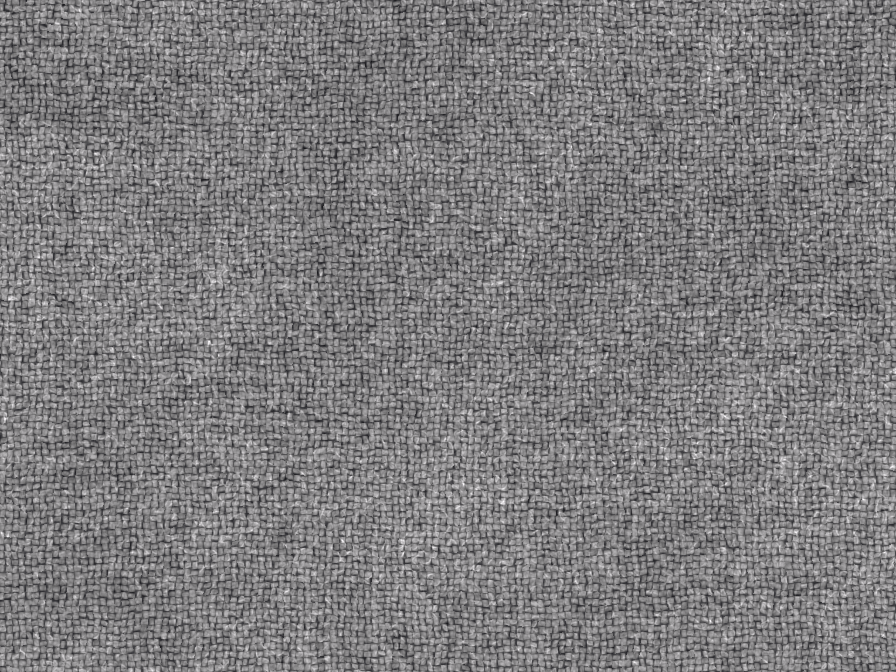
A Shadertoy shader for this texture:

```glsl
// Grey plain-weave wool cloth with fuzzy fibres and pale flecks.

float hash(vec2 p) {
    vec3 q = fract(vec3(p.xyx) * 0.1031);
    q += dot(q, q.yzx + 33.33);
    return fract((q.x + q.y) * q.z);
}

vec2 hash2(vec2 p) {
    return vec2(hash(p), hash(p + 71.7));
}

mat2 rotation(float angle) {
    float c = cos(angle), s = sin(angle);
    return mat2(c, s, -s, c);
}

// Distance to the nearest jittered point.
float cellular(vec2 p) {
    vec2 cell = floor(p);
    float nearest = 2.0;
    for (int y = -1; y <= 1; y++)
    for (int x = -1; x <= 1; x++) {
        vec2 c = cell + vec2(x, y);
        nearest = min(nearest, length(c + hash2(c) - p));
    }
    return nearest;
}

// Layered, bent sines for soft uneven patches, about -1 to 1.
float mottle(vec2 p) {
    float sum = 0.0, weight = 0.5;
    for (int i = 0; i < 6; i++) {
        p = rotation(1.1) * p * 1.7 + 1.7;
        p += 0.7 * sin(p.yx * 0.8 + float(i));
        sum += weight * sin(p.x) * cos(p.y * 0.9);
        weight *= 0.85;
    }
    return sum;
}

// Yarn brightness: long bumps, alternately lying across and upright,
// that leave dark pits beside them.
float weave(vec2 p) {
    vec2 t = p * 99.0;
    t += 0.13 * sin(t.yx * 0.71 + 2.0 * sin(t * 0.23));
    t += 0.3 * sin(p.yx * 9.0 + 2.0 * sin(p * 5.0));
    vec2 cell = floor(t);
    vec2 f = t - cell - 0.5;
    if (mod(cell.x + cell.y, 2.0) > 0.5) f = f.yx;
    f.y += (hash(cell + 5.0) - 0.5) * 0.26;
    f.y += (hash(cell + 7.0) - 0.5) * 0.5 * f.x;
    float width = mix(0.4, 0.62, hash(cell + 19.0));
    float bump = 1.0 - smoothstep(0.38, 1.15, length(f / vec2(0.88, width)));
    float threads = hash(vec2(cell.x, 3.0)) + hash(vec2(9.0, cell.y)) - 1.0;
    return mix(0.25, 0.535, bump) + 0.1 * (hash(cell) - 0.5) + 0.025 * threads;
}

// Short curved hairs, one per cell in several turned layers.
float fuzz(vec2 p) {
    float sum = 0.0;
    for (int i = 0; i < 10; i++) {
        float layer = float(i);
        vec2 q = rotation(layer * 0.9) * p * 46.0 + layer * 17.3 + 200.0;
        vec2 cell = floor(q);
        vec2 f = q - cell - 0.5 - 0.3 * (hash2(cell) - 0.5);
        f = rotation(6.283 * hash(cell + 31.0)) * f;
        f.y += (hash(cell + 47.0) - 0.5) * 2.8 * f.x * f.x;
        float hair = 1.0 - smoothstep(0.01, 0.09, abs(f.y));
        hair *= 1.0 - smoothstep(0.15, 0.36, abs(f.x));
        sum += hair * hash(cell + 59.0);
    }
    return sum;
}

// Sparse pale lint, stretched in random directions.
float flecks(vec2 p) {
    vec2 q = p * 26.0 + 100.0;
    vec2 cell = floor(q);
    vec2 f = q - cell - 0.5 - 0.5 * (hash2(cell + 11.0) - 0.5);
    f = rotation(6.283 * hash(cell + 13.0)) * f;
    f.y += 0.8 * f.x * f.x;
    float size = mix(0.06, 0.14, hash(cell + 17.0));
    float spot = 1.0 - smoothstep(0.3, 1.1, length(f / vec2(1.5, 0.85)) / size);
    return spot * step(0.88, hash(cell + 23.0));
}

void mainImage(out vec4 fragColor, in vec2 fragCoord) {
    vec2 p = fragCoord / iResolution.y;
    float patches = mottle(p * 4.0);
    float fineGrain = cellular(p * 150.0 + 40.0) - 0.5;
    float clumps = cellular(p * 33.0 + 60.0) - 0.5;

    float grey = weave(p);
    grey -= 0.2 * fineGrain + 0.07 * clumps;
    grey += fuzz(p) * (0.13 + 0.03 * patches);
    grey += 0.026 * patches + 0.02 * (0.5 - p.y);
    grey = mix(grey, 0.73, 0.7 * flecks(p));

    // Neutral yarn with slightly cool shadows.
    vec3 color = grey * vec3(1.0, 0.99, 1.0);
    color.b += 0.012 * (1.0 - smoothstep(0.25, 0.4, grey));
    fragColor = vec4(clamp(color, 0.0, 1.0), 1.0);
}
```
